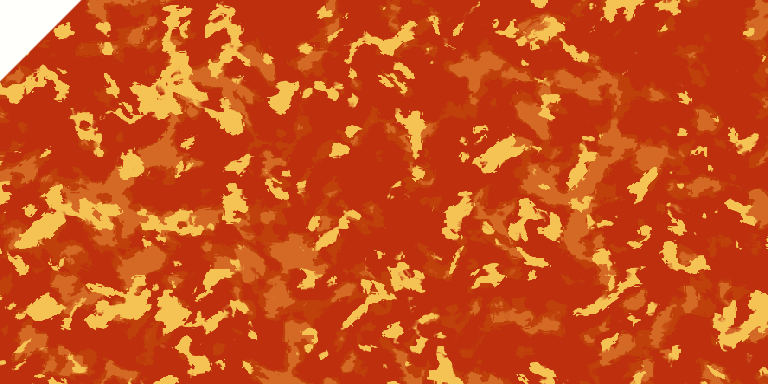
Reproduce this texture procedurally as a Shadertoy shader.

```glsl
const vec3 RED = vec3(0.74, 0.185, 0.05);
const vec3 RUST = vec3(0.75, 0.25, 0.04);
const vec3 ORANGE = vec3(0.83, 0.41, 0.15);
const vec3 YELLOW = vec3(0.96, 0.76, 0.33);
const vec3 WHITE = vec3(1.0, 1.0, 0.99);

vec3 hash3(vec2 cell, float seed) {
    vec3 q = fract(vec3(cell.xyx + seed) * vec3(0.1031, 0.1030, 0.0973));
    q += dot(q, q.yxz + 33.33);
    return fract((q.xxy + q.yzz) * q.zyx);
}

// Cellular noise: random levels blended around jittered points, unit variance
float cellNoise(vec2 p, float seed) {
    vec2 base = floor(p);
    float total = 0.0, power = 0.0;
    for (int y = -1; y <= 1; y++) {
        for (int x = -1; x <= 1; x++) {
            vec2 cell = base + vec2(x, y);
            vec3 rnd = hash3(cell, seed);
            vec2 offset = cell + 0.1 + 0.8 * rnd.xy - p;
            float weight = exp(-5.0 * dot(offset, offset));
            total += weight * (2.0 * rnd.z - 1.0) * sqrt(3.0);
            power += weight * weight;
        }
    }
    return total * inversesqrt(power);
}

// Three scales of cells; drift sets how strongly patches cluster
float patches(vec2 p, float frequency, float drift, float seed) {
    vec3 weights = normalize(vec3(drift, 1.0, 0.6));
    vec3 layers = vec3(cellNoise(p * frequency * 0.25, seed),
                       cellNoise(p * frequency, seed + 17.0),
                       cellNoise(p * frequency * 2.2, seed + 41.0));
    return dot(weights, layers);
}

// Crossed sines shear the flecks into varied directions
vec2 sway(vec2 p, float frequency, float amount) {
    vec2 bend = sin(p.yx * frequency + vec2(0.4, 2.1));
    return p + amount * (bend + 0.5 * sin(p.yx * frequency * 2.3 + p * 9.0));
}

// Small flat blocks shifted at random tear the outlines into steps
vec2 tear(vec2 p, vec2 blocks, vec2 amount) {
    return p + (hash3(floor(p * blocks), 5.0).xy - 0.5) * amount;
}

float above(float field, float level, float softness) {
    return smoothstep(level - softness, level + softness, field);
}

void mainImage(out vec4 fragColor, in vec2 fragCoord) {
    vec2 p = fragCoord / iResolution.y;
    float pixel = 1.0 / iResolution.y;
    float softness = 45.0 * pixel;

    vec2 torn = tear(p, vec2(60.0, 110.0), vec2(0.011, 0.007));
    vec2 swayed = sway(torn, 16.0, 0.02);
    float ember = patches(swayed, 17.0, 0.5, 71.0);
    float flame = patches(swayed, 20.0, 0.3, 133.0);

    // Rust surrounds orange; yellow flecks lie on top
    vec3 color = mix(RED, RUST, above(ember, 0.36, softness));
    color = mix(color, ORANGE, above(ember, 1.06, softness));
    color = mix(color, YELLOW, above(flame, 1.14, softness));

    // White cut across the upper left corner
    float cornerDistance = (p.x + 1.0 - p.y - 0.212) * sqrt(0.5);
    color = mix(WHITE, color, smoothstep(-pixel, pixel, cornerDistance));

    fragColor = vec4(color, 1.0);
}
```
